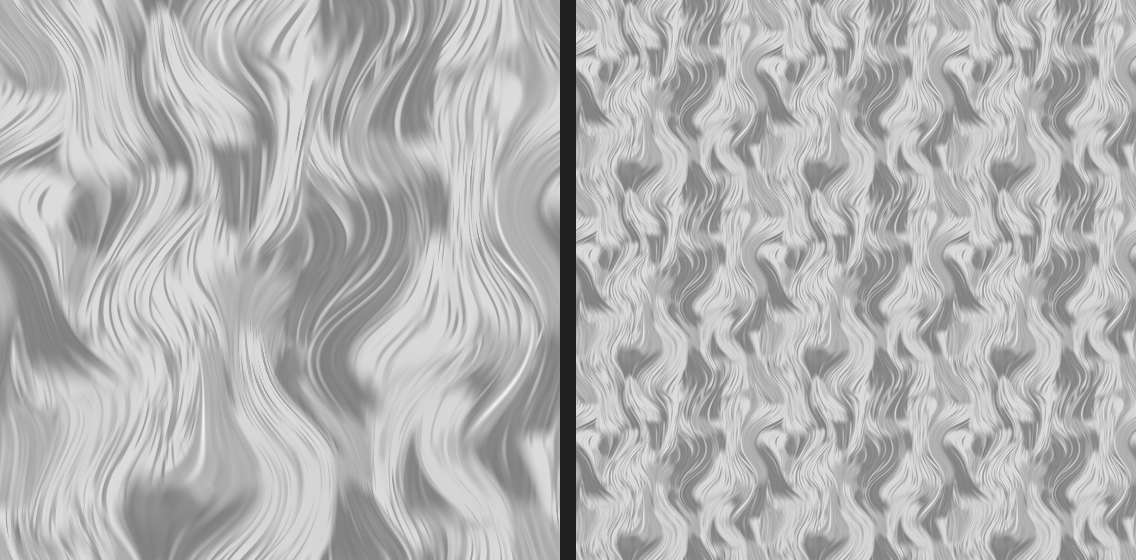
Left: one tile. Right: repeated 3 by 3.
Give the GLSL for this texture, as a Shadertoy shader.

```glsl
// Wavy grey fur: overlapping soft locks of pale and dark hair that run
// down a rippling flow. Each lock fans out and carries its own fine strands.
// Positions and noise wrap, so the square tiles on all sides.

#define LOCK_COLUMNS 12
#define LOCK_ROWS 8
#define HAIR_GRID vec2(220.0, 16.0)
#define STREAK_GRID vec2(95.0, 5.0)
#define PALE_TONE 0.86
#define MIDDLE_TONE 0.69
#define DARK_TONE 0.495
#define PALE_SHARE 0.47
#define DARK_SHARE 0.40
#define WAVE 0.036

const float TAU = 6.2831853;

float hash(vec2 p) {
    vec3 q = fract(p.xyx * 0.1031);
    q += dot(q, q.yzx + 33.33);
    return fract((q.x + q.y) * q.z);
}

// Random value between lo and hi for one property of a lock
float pick(float id, float property, float lo, float hi) {
    return mix(lo, hi, hash(vec2(id + 0.5, property * 3.7 + 11.0)));
}

// Smooth noise along one column, shifted so that columns do not line up
float columnNoise(float column, float y, vec2 period) {
    column = mod(column, period.x);
    y += period.y * hash(vec2(column, 91.7));
    float row = floor(y), t = y - row;
    return mix(hash(vec2(column, mod(row, period.y))),
               hash(vec2(column, mod(row + 1.0, period.y))),
               t * t * (3.0 - 2.0 * t));
}

// Wrapping noise drawn out into strands; one unit of p is one period
float strands(vec2 p, vec2 period) {
    p *= period;
    float column = floor(p.x), t = p.x - column;
    return mix(columnNoise(column, p.y, period),
               columnNoise(column + 1.0, p.y, period),
               t * t * (3.0 - 2.0 * t));
}

// Bends vertical lines into periodic S-curves
vec2 flow(vec2 p) {
    float bend = sin(TAU * (2.0 * p.y + p.x))
               + 0.5 * sin(TAU * (3.0 * p.y - 2.0 * p.x + 0.3))
               + 0.5 * sin(TAU * (p.y + 2.0 * p.x + 0.7));
    float lift = sin(TAU * (3.0 * p.x + p.y));
    return p + vec2(WAVE * bend, 0.012 * lift);
}

// Tone of the hair in a lock: across runs over it, along runs down it
float hairTone(float kind, vec2 hair, float detail) {
    float fine = strands(hair, HAIR_GRID);
    float streak = smoothstep(0.62, 0.92, strands(hair + 0.37, STREAK_GRID));
    if (kind < PALE_SHARE) {
        float gaps = smoothstep(0.42, 0.95, fine);
        return PALE_TONE - detail * (0.25 * gaps + 0.03 * streak) - 0.04 * (1.0 - detail);
    }
    if (kind < PALE_SHARE + DARK_SHARE)
        return DARK_TONE + 0.085 * fine * detail + 0.25 * streak * detail;
    return MIDDLE_TONE + detail * (0.09 * (fine - 0.5) + 0.08 * streak);
}

void mainImage(out vec4 fragColor, in vec2 fragCoord) {
    vec2 p = flow(fragCoord / iResolution.xy);

    // Undercoat, and a broad map of where the hair is crisp or blurred
    float crisp = smoothstep(0.2, 0.6, strands(p, vec2(7.0, 6.0)));
    float detail = mix(0.35, 1.0, crisp);
    float tone = MIDDLE_TONE + 0.12 * (strands(p, HAIR_GRID) - 0.5) * detail;

    // Locks, laid over each other in a shuffled order
    int count = LOCK_COLUMNS * LOCK_ROWS;
    for (int i = 0; i < count; i++) {
        float id = float(i);
        int cell = (i * 37) % count;
        vec2 grid = vec2(LOCK_COLUMNS, LOCK_ROWS);
        vec2 jitter = vec2(pick(id, 1.0, 0.0, 1.0), pick(id, 2.0, 0.0, 1.0));
        vec2 center = (vec2(cell % LOCK_COLUMNS, cell / LOCK_COLUMNS) + jitter) / grid;
        vec2 d = fract(p - center + 0.5) - 0.5;

        float halfLength = pick(id, 3.0, 0.10, 0.22);
        float s = d.y / halfLength;
        if (abs(s) > 1.2) continue;

        // Lean, curve and fan of the lock
        float halfWidth = pick(id, 4.0, 0.04, 0.08);
        float spine = pick(id, 5.0, -0.3, 0.3) * d.y + pick(id, 6.0, -1.0, 1.0) * d.y * d.y;
        float fan = 1.0 + pick(id, 7.0, -0.6, 0.6) * s;
        float u = (d.x - spine) / (halfWidth * max(fan, 0.2));
        if (abs(u) > 1.1) continue;

        // Soft sides and wispy ends
        vec2 hair = vec2(u * halfWidth + id * 0.173, d.y + id * 0.291);
        float wisp = 0.22 * (strands(hair, vec2(70.0, 4.0)) - 0.5);
        float side = 1.0 - smoothstep(1.0 - pick(id, 8.0, 0.15, 0.6), 1.0, abs(u));
        float ends = 1.0 - smoothstep(0.62, 1.0, abs(s) + wisp + 0.15 * u * u);

        float kind = pick(id, 9.0, 0.0, 1.0);
        float lockTone = hairTone(kind, hair, detail);

        // Bright rim along one side of some darker locks
        float rimSide = pick(id, 10.0, -1.0, 1.0) < 0.0 ? -1.0 : 1.0;
        float rim = 1.0 - smoothstep(0.0, 0.13, abs(u - rimSide * (0.62 + 0.16 * s)));
        rim *= max(1.0 - s * s * 1.5, 0.0) * step(PALE_SHARE, kind);
        lockTone += 0.26 * rim * step(0.45, pick(id, 11.0, 0.0, 1.0));

        tone = mix(tone, lockTone, side * ends);
    }

    fragColor = vec4(vec3(clamp(tone, 0.0, 1.0)), 1.0);
}
```
